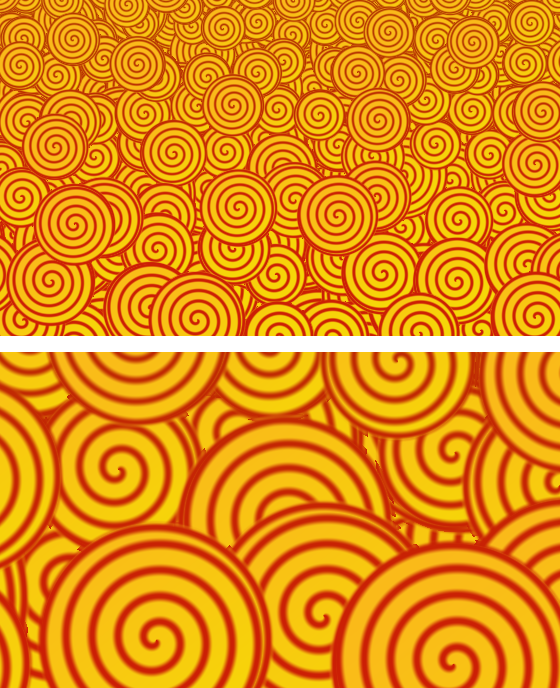
Top, the full canvas; bottom, a detail of the centre.
Reproduce this pattern procedurally as a Shadertoy shader.

```glsl
// Overlapping red spiral discs on golden yellow, growing toward the bottom edge.

const float TAU = 6.2831853;
const float CELL = 0.225;       // grid step on the receding plane
const float NEAR_SCALE = 0.874; // plane scale at the bottom edge
const float TAPER = 0.437;      // loss of scale per canvas height
const float SOFT = 0.0032;      // edge softness in canvas heights

const vec3 YELLOW = vec3(0.965, 0.84, 0.03);
const vec3 AMBER  = vec3(0.98, 0.73, 0.10);
const vec3 RED    = vec3(0.80, 0.12, 0.02);
const vec3 BROWN  = vec3(0.70, 0.21, 0.0);

float hash(vec2 p, float seed) {
    return fract(sin(dot(p, vec2(127.1, 311.7)) + seed * 74.7) * 43758.5453);
}

// Canvas position to plane position, and back
vec2 toPlane(vec2 p, float axis) {
    float s = NEAR_SCALE - TAPER * p.y;
    return vec2((p.x - axis) / s, -log(s) / TAPER);
}

vec2 toCanvas(vec2 q, float axis) {
    float s = exp(-TAPER * q.y);
    return vec2(axis + q.x * s, (NEAR_SCALE - s) / TAPER);
}

float stroke(float d, float halfWidth) {
    return 1.0 - smoothstep(halfWidth - SOFT, halfWidth + SOFT, d);
}

// Distance to an Archimedean spiral line
float spiralDistance(vec2 p, float spacing, float turn) {
    float phase = length(p) / spacing + atan(p.y, p.x) / TAU + turn;
    return abs(fract(phase) - 0.5) * spacing;
}

// Colour of one disc, with its coverage in alpha
vec4 spiralDisc(vec2 p, float radius, float spacing, float turn, float warmth, vec3 ink) {
    float r = length(p);
    float halfWidth = 0.155 * spacing;
    float line = max(stroke(spiralDistance(p, spacing, turn), halfWidth),
                     stroke(abs(r - radius), halfWidth));
    float sheen = 0.2 * (p.y - p.x) / radius;
    vec3 fill = mix(YELLOW, AMBER, smoothstep(0.0, 1.0, warmth + sheen));
    return vec4(mix(fill, ink, line), stroke(r, radius + halfWidth));
}

void mainImage(out vec4 fragColor, in vec2 fragCoord) {
    vec2 uv = fragCoord / iResolution.y;
    float aspect = iResolution.x / iResolution.y;
    float axis = 0.55 * aspect;
    vec2 home = floor(toPlane(uv, axis) / CELL);

    vec3 ink = mix(RED, BROWN, smoothstep(0.3, 1.0, uv.y));
    float ambient = 0.2 + 0.65 * uv.y - 0.25 * uv.x / aspect;

    // Keep the two topmost discs so that the upper edge blends smoothly
    vec4 top = vec4(ink, 0.0);
    vec4 below = top;
    float topRank = -9.0;
    float belowRank = -9.0;

    for (int layer = 0; layer < 2; layer++)
    for (int j = -2; j <= 2; j++)
    for (int i = -3; i <= 3; i++) {
        float back = float(layer);
        vec2 id = home + vec2(i, j);
        float seed = 10.0 * back;

        // Jittered centre; backing discs sit half a cell away and fill gaps
        vec2 jitter = vec2(hash(id, seed + 1.0), hash(id, seed + 2.0)) - 0.5;
        vec2 spot = (id + 0.5 + 0.5 * back + 0.6 * jitter) * CELL;
        vec2 local = uv - toCanvas(spot, axis);
        float scale = exp(-TAPER * spot.y);

        float size = hash(id, seed + 3.0);
        float radius = scale * CELL * (mix(0.50, 0.73, size) + 0.22 * back);
        float spacing = 0.0365 * scale;
        if (length(local) > radius + 0.155 * spacing + SOFT) continue;

        // Large discs tend to lie on top and look warmer
        float rank = 0.6 * size + 0.4 * hash(id, seed + 4.0) - 2.0 * back;
        float warmth = ambient + 0.4 * smoothstep(0.45, 0.85, rank);
        vec4 disc = spiralDisc(local, radius, spacing, hash(id, seed + 5.0), warmth, ink);

        if (rank > topRank) {
            below = top;
            belowRank = topRank;
            top = disc;
            topRank = rank;
        } else if (rank > belowRank) {
            below = disc;
            belowRank = rank;
        }
    }

    vec3 color = mix(ink, below.rgb, below.a);
    fragColor = vec4(mix(color, top.rgb, top.a), 1.0);
}
```
